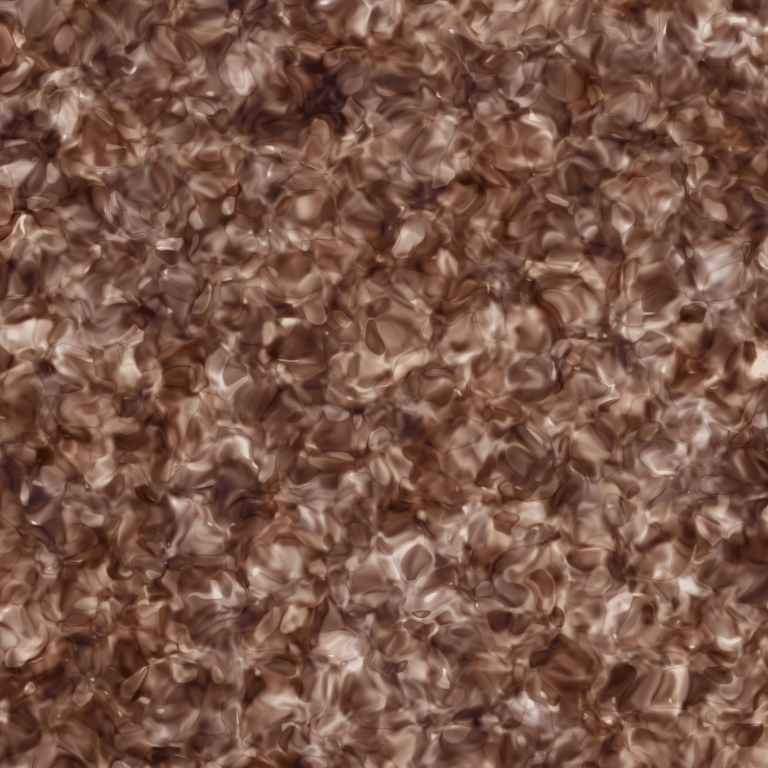
Give the GLSL for this texture, as a Shadertoy shader.

```glsl
const vec3 RAMP[8] = vec3[8](
    vec3(0.18, 0.08, 0.06), vec3(0.27, 0.14, 0.11),
    vec3(0.35, 0.20, 0.15), vec3(0.44, 0.29, 0.23),
    vec3(0.55, 0.40, 0.34), vec3(0.67, 0.54, 0.47),
    vec3(0.78, 0.68, 0.63), vec3(0.88, 0.82, 0.78));

vec3 hash3(vec2 cell, float seed) {
    vec3 q = fract(vec3(cell.xyx + seed * 17.3) * vec3(0.1031, 0.1030, 0.0973));
    q += dot(q, q.yxz + 33.33);
    return fract((q.xxy + q.yzz) * q.zyx);
}

// Smooth value noise from -1 to 1
float noise(vec2 p, float seed) {
    vec2 cell = floor(p), f = fract(p);
    f = f * f * (3.0 - 2.0 * f);
    float low = mix(hash3(cell, seed).x, hash3(cell + vec2(1, 0), seed).x, f.x);
    float high = mix(hash3(cell + vec2(0, 1), seed).x, hash3(cell + vec2(1, 1), seed).x, f.x);
    return 2.0 * mix(low, high, f.y) - 1.0;
}

vec2 warp(vec2 p, float frequency, float amount, float seed) {
    return p + amount * vec2(noise(p * frequency, seed), noise(p * frequency, seed + 1.0));
}

// Lays overlapping, soft elliptical grains with dark rims over a tone
float addGrains(float tone, vec2 p, float density, float opacity, float seed) {
    p *= density;
    vec2 home = floor(p);
    for (int y = -1; y <= 1; y++) {
        for (int x = -1; x <= 1; x++) {
            vec2 cell = home + vec2(x, y);
            vec3 place = hash3(cell, seed);
            vec3 look = hash3(cell, seed + 5.0);
            float angle = 6.2832 * place.z;
            vec2 axis = vec2(cos(angle), sin(angle));
            vec2 d = p - cell - place.xy;
            d = vec2(dot(d, axis), dot(d, vec2(-axis.y, axis.x)));
            float dist = length(d * vec2(0.85, 1.2));
            float radius = mix(0.32, 0.66, look.x);
            float softness = mix(0.10, 0.32, look.y);
            float mask = 1.0 - smoothstep(radius - softness, radius, dist);
            float grainTone = 1.9 * (2.0 * look.z - 1.0);
            tone = mix(tone, grainTone, mask * opacity);
            float rim = smoothstep(0.09, 0.0, abs(dist - radius + 0.06));
            tone -= 0.28 * rim * place.z;
        }
    }
    return tone;
}

vec3 rampColor(float tone) {
    float position = (tone + 2.1) / 0.68;
    vec3 color = RAMP[0];
    for (int i = 1; i < 8; i++) {
        color = mix(color, RAMP[i], clamp(position - float(i - 1), 0.0, 1.0));
    }
    return color;
}

void mainImage(out vec4 fragColor, in vec2 fragCoord) {
    vec2 uv = fragCoord / iResolution.y;
    vec2 p = warp(uv, 24.0, 0.012, 1.0);
    p = warp(p, 70.0, 0.005, 3.0);

    // Broad patches, then grains from coarse to fine
    float tone = 0.9 * noise(p * 7.0, 11.0) + 0.9 * noise(p * 14.0, 12.0);
    tone = addGrains(tone, p, 11.0, 0.62, 21.0);
    tone = addGrains(tone, p, 19.0, 0.65, 31.0);
    tone = addGrains(tone, p, 34.0, 0.55, 41.0);

    // Crumbly fine structure
    tone += 0.95 * noise(p * 58.0, 51.0) + 0.80 * noise(p * 115.0, 52.0);

    // Thin dark creases and rare bright glints
    float crease = smoothstep(0.14, 0.0, abs(noise(p * 30.0, 53.0)));
    tone += 0.17 - 0.45 * crease;
    tone += 1.5 * smoothstep(0.80, 0.98, noise(p * 62.0, 54.0));

    // Shift between rusty and grey minerals
    float tint = 0.6 * noise(p * 17.0, 61.0) + 0.5 * noise(p * 48.0, 62.0);
    vec3 color = rampColor(tone) + tint * vec3(0.025, -0.004, -0.035);
    fragColor = vec4(clamp(color, 0.0, 1.0), 1.0);
}
```
